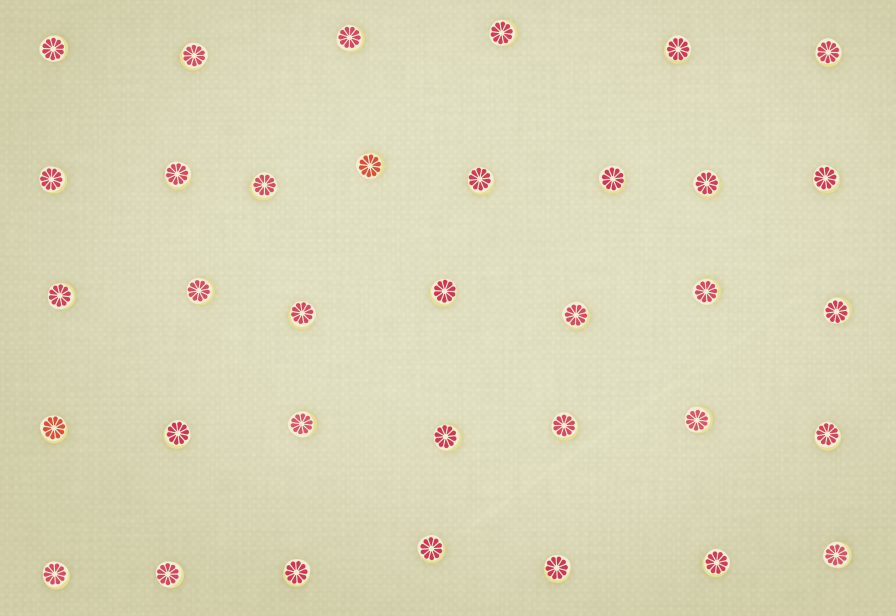
A Shadertoy shader for this pattern:

```glsl
// Small citrus slices scattered in five loose rows over pale woven cloth.
// Each slice is a rim, an offset peel and ten tapered segments folded in polar
// space; gradient noise gives the cloth its uneven threads and soft light.

const float PI = 3.14159265;
const int ROWS = 5;
const int MAX_PER_ROW = 8;
const float SEGMENTS = 10.0;
const float SLICE_RADIUS = 0.0222;
const float THREADS = 132.0;

vec2 hash2(vec2 p) {
    vec3 q = fract(p.xyx * vec3(0.1031, 0.1030, 0.0973));
    q += dot(q, q.yzx + 33.33);
    return fract((q.xx + q.yz) * q.zy);
}

float gradientDot(vec2 cell, vec2 offset) {
    float angle = 2.0 * PI * hash2(cell).x;
    return dot(vec2(cos(angle), sin(angle)), offset);
}

float gradientNoise(vec2 p) {
    vec2 i = floor(p), f = fract(p);
    vec2 u = f * f * f * (f * (f * 6.0 - 15.0) + 10.0);
    vec2 e = vec2(0.0, 1.0);
    float low = mix(gradientDot(i, f), gradientDot(i + e.yx, f - e.yx), u.x);
    float high = mix(gradientDot(i + e.xy, f - e.xy), gradientDot(i + e.yy, f - e.yy), u.x);
    return mix(low, high, u.y);
}

float coverage(float dist, float pixel) {
    return 1.0 - smoothstep(-0.7 * pixel, 0.7 * pixel, dist);
}

// Plain weave: crossing threads, faded when they become finer than pixels
float weave(vec2 p, float pixel) {
    vec2 wobble = 0.35 * vec2(gradientNoise(p * 7.0), gradientNoise(p * 7.0 + 40.0));
    vec2 t = (p * THREADS + wobble) * PI;
    float cross = sin(t.x) * sin(t.y);
    float holes = -0.5 * (cos(2.0 * t.x) + cos(2.0 * t.y));
    float fade = 1.0 - smoothstep(0.3, 0.65, THREADS * pixel);
    return 0.6 * cross + 0.3 * holes * fade;
}

vec3 cloth(vec2 p, float aspect, float pixel) {
    // Broad light, dimmer towards the left and lower corners
    vec2 fromLight = (p - vec2(0.56 * aspect, 0.58)) / vec2(aspect, 1.0);
    float light = 1.0 - smoothstep(0.22, 0.72, length(fromLight));
    light += 0.10 * gradientNoise(p * 3.0);
    vec3 color = mix(vec3(0.815, 0.805, 0.66), vec3(0.878, 0.873, 0.755), light);

    // Threads and slubs
    float slubs = gradientNoise(p * vec2(12.0, 150.0)) + gradientNoise(p * vec2(150.0, 12.0));
    color += 0.018 * weave(p, pixel) + 0.016 * slubs;

    // Faint diagonal fold
    float fold = dot(p - vec2(1.0, 0.31), normalize(vec2(-0.57, 0.82)));
    float extent = smoothstep(0.65, 0.8, p.x) * (1.0 - smoothstep(1.2, 1.4, p.x));
    return color + 0.012 * extent * exp(-fold * fold / 0.00002);
}

// Tapered capsule repeated around the centre
float segmentDistance(vec2 p, float turn) {
    float step = 2.0 * PI / SEGMENTS;
    float angle = mod(atan(p.y, p.x) + turn, step) - 0.5 * step;
    vec2 q = length(p) * vec2(cos(angle), sin(angle));
    float along = clamp(q.x, 0.24, 0.65);
    return length(q - vec2(along, 0.0)) - mix(0.035, 0.165, (along - 0.24) / 0.41);
}

vec3 drawSlice(vec3 base, vec2 p, vec2 id, float pixel) {
    vec2 look = hash2(id + 71.0), shape = hash2(id + 23.0);
    float tilt = mix(-2.6, 0.5, look.x);
    vec2 lean = vec2(cos(tilt), sin(tilt));

    // Contact shade and peel side
    float shade = exp(-4.0 * max(length(p - 0.2 * lean) - 1.0, 0.0));
    vec3 color = base * (1.0 - vec3(0.04, 0.05, 0.12) * shade);
    float peel = length(p - 0.16 * lean) - 0.98;
    color = mix(color, vec3(0.90, 0.87, 0.58), coverage(peel, pixel));

    // Pale face with a slightly uneven outline
    float wobble = 0.03 * sin(3.0 * atan(p.y, p.x) + 6.0 * shape.x);
    float face = length(p) - 0.94 - wobble;
    color = mix(color, vec3(0.95, 0.93, 0.83), coverage(face, pixel));

    // Flesh, sometimes off centre, pink to red or rarely orange
    vec2 shift = 0.14 * (shape - 0.5);
    float flesh = segmentDistance((p - shift) / vec2(1.0, mix(0.93, 1.04, look.y)), 6.0 * shape.y);
    vec3 red = mix(vec3(0.85, 0.34, 0.41), vec3(0.80, 0.21, 0.32), look.y);
    red = mix(red, vec3(0.86, 0.31, 0.22), step(0.93, shape.x));
    return mix(color, red, coverage(flesh, pixel));
}

// Even spacing along the row, then a random nudge that is smaller at the ends
vec2 sliceCenter(vec2 id, float count, float aspect) {
    float along = id.x / (count - 1.0);
    vec2 nudge = hash2(id + 5.0) - 0.5;
    float loose = mix(0.02, 0.06, step(0.01, along * (1.0 - along)));
    vec2 center = vec2(mix(0.061, 0.927, along) * aspect, 0.089 + 0.209 * id.y);
    return center + nudge * vec2(loose, 0.045);
}

void mainImage(out vec4 fragColor, in vec2 fragCoord) {
    float pixel = 1.0 / iResolution.y;
    float aspect = iResolution.x * pixel;
    vec2 p = fragCoord * pixel;
    vec3 color = cloth(p, aspect, pixel);

    for (int row = 0; row < ROWS; row++) {
        // Seven per row; the fourth gains one and the top loses one
        int count = 7 + int(row == 3) - int(row == 4);
        for (int i = 0; i < MAX_PER_ROW; i++) {
            if (i >= count) break;
            vec2 id = vec2(i, row);
            vec2 local = (p - sliceCenter(id, float(count), aspect)) / SLICE_RADIUS;
            if (dot(local, local) < 6.0) color = drawSlice(color, local, id, pixel / SLICE_RADIUS);
        }
    }
    fragColor = vec4(color, 1.0);
}
```
